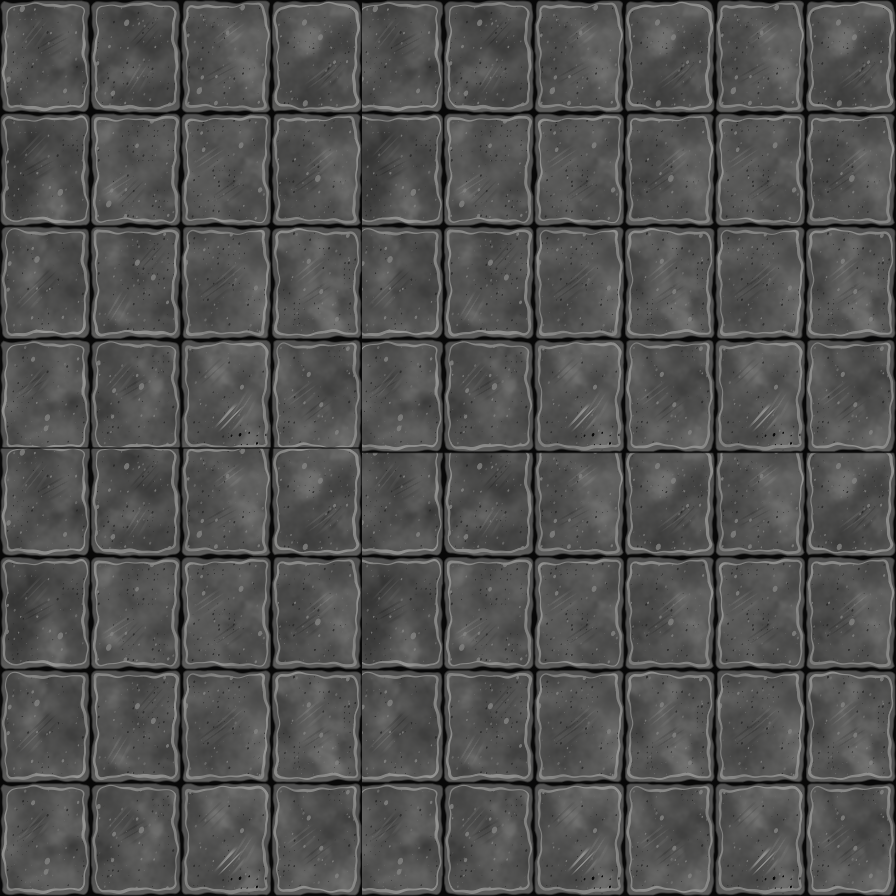
A Shadertoy shader for this texture:

```glsl
// Worn grey stone tiles with pale chiselled rims and black joints.

const vec2  COUNT      = vec2(10.0, 8.0);       // tiles across and down
const vec2  PITCH      = vec2(0.101, 0.12625);  // tile size on the canvas
const vec2  SEAM       = vec2(0.404, 0.505);    // where the tile sheet restarts
const float SEAM_LEFT  = 0.5;                   // seam height left of SEAM.x
const float SEAM_WIDTH = 0.0008;
const vec2  TILE       = vec2(1.0, 1.25);       // tile size in tile widths
const float JOINT      = 0.009;                 // mean half width of the joints
const float RIM_INSET  = 0.052;
const float RIM_WIDTH  = 0.021;
const float WOBBLE     = 0.014;
const vec2  CHIPPED    = vec2(2.0, 3.0);        // the variant with broken chips
const float JOINT_TONE = 0.03;
const float SHADE_TONE = 0.17;
const float BEVEL_TONE = 0.315;
const float FACE_TONE  = 0.313;
const float RIM_TONE   = 0.525;
const vec3  TINT       = vec3(1.0, 1.0, 0.99);

vec2 hash2(vec2 p) {
    vec3 h = fract(p.xyx * vec3(0.1031, 0.1030, 0.0973));
    h += dot(h, h.yzx + 33.33);
    return fract((h.xx + h.yz) * h.zy);
}

float noise(vec2 p) {
    vec2 i = floor(p), f = fract(p), e = vec2(0.0, 1.0);
    f = f * f * (3.0 - 2.0 * f);
    return 2.0 * mix(mix(hash2(i).x, hash2(i + e.yx).x, f.x),
                     mix(hash2(i + e).x, hash2(i + 1.0).x, f.x), f.y) - 1.0;
}

// Soft stains from rotated octaves.
float clouds(vec2 p) {
    float sum = 0.0, amp = 0.6;
    for (int i = 0; i < 4; i++) {
        sum += amp * noise(p);
        p = mat2(0.8, -0.6, 0.6, 0.8) * p * 2.0 + 17.0;
        amp *= 0.5;
    }
    return sum;
}

// Antialiased coverage of a signed distance, positive inside.
float cover(float d, float px) { return clamp(0.5 + d / px, 0.0, 1.0); }

// Hand-cut waviness that runs along the edges.
vec2 wobble(vec2 q, float s) {
    return sin(q.yx * 6.5 + q * 3.0 + s * vec2(1.0, 1.9))
         + 0.6 * sin(q.yx * 14.0 - q * 4.0 + s * 1.7)
         + 0.35 * sin(q.yx * 31.0 + s * 2.3);
}

// Distance inward from a rounded rectangle inset in the tile.
float inside(vec2 q, float inset, float radius) {
    vec2 d = abs(q - 0.5 * TILE) - 0.5 * TILE + inset + radius;
    return radius - length(max(d, 0.0)) - min(max(d.x, d.y), 0.0);
}

// Cellular scatter of tilted oval specks.
float flecks(vec2 q, float scale, float density, float seed, float px) {
    vec2 g = q * scale, id = floor(g) + floor(seed * 50.0);
    vec2 place = hash2(id), kind = hash2(id + 57.3);
    vec2 d = mat2(0.9, -0.4, 0.4, 0.9) * (fract(g) - mix(vec2(0.3), vec2(0.7), place));
    float radius = mix(0.07, 0.27, kind.y * kind.y);
    return step(kind.x, density) * cover(radius - length(d * vec2(1.4, 1.0)), px * scale);
}

// Patch of parallel scratches rising to the right.
float scratches(vec2 q, vec2 centre, float angle, float freq) {
    vec2 along = vec2(cos(angle), -sin(angle)), d = q - centre;
    float u = dot(d, along), v = dot(d, vec2(-along.y, along.x));
    float lines = smoothstep(0.4, 0.95, sin(v * freq + sin(u * 6.0) + sin(v * 37.0)));
    return lines * (1.0 - smoothstep(0.4, 1.0, length(vec2(u / 0.22, v / 0.15))));
}

void mainImage(out vec4 fragColor, in vec2 fragCoord) {
    vec2 uv = fragCoord / iResolution.xy;
    uv.y = 1.0 - uv.y;
    float px = 1.0 / (min(iResolution.x, iResolution.y) * PITCH.x);

    // Grid: each part is anchored to its own canvas edge, cropping tiles at the seam.
    vec2 seam = vec2(SEAM.x, uv.x < SEAM.x ? SEAM_LEFT : SEAM.y);
    vec2 grid = mix(uv / PITCH, COUNT - (1.0 - uv) / PITCH, step(seam, uv));
    vec2 cell = floor(grid), q = fract(grid) * TILE;
    vec2 variant = vec2(cell.x < 8.0 ? mod(cell.x, 4.0) : cell.x - 6.0, mod(cell.y, 4.0));
    vec2 rnd = hash2(variant + 7.0), rnd2 = hash2(variant + 31.0);
    float s = rnd.x * 40.0, chipped = float(variant == CHIPPED);

    // Stained face with pale smudges.
    float stain = clouds(q * 3.2 + s);
    float tone = FACE_TONE + 0.105 * stain + 0.03 * (rnd2.x - 0.5)
               + 0.01 * sin(1.57 * (variant.x - 1.0));
    tone += 0.075 * smoothstep(0.1, 0.65, clouds(q * 2.6 + s * 1.3 + 90.0));

    // Scratches and specks.
    tone += 0.05 * scratches(q, mix(vec2(0.3), vec2(0.7, 0.9), rnd), 0.5 + 0.5 * rnd2.y, 85.0);
    tone -= 0.04 * scratches(q, mix(vec2(0.7, 0.9), vec2(0.3), rnd2), 0.4 + 0.4 * rnd.y, 85.0);
    tone += 0.22 * chipped * scratches(q, vec2(0.54, 0.87), 0.75, 75.0);
    float clump = smoothstep(0.0, 0.5, clouds(q * 3.0 + s * 2.1 + 40.0));
    tone = mix(tone, 0.14, 0.75 * flecks(q, 18.0, 0.04 + 0.4 * clump, rnd.x, px));
    tone = mix(tone, 0.46, 0.65 * flecks(q, 16.0, 0.13, rnd.y, px));
    tone = mix(tone, 0.51, 0.80 * flecks(q, 6.5, 0.22, rnd2.x, px));

    // Bevel and pale rim, heavier at the right and bottom.
    float edge = inside(q + WOBBLE * wobble(q, s), JOINT, 0.06);
    edge = min(edge, inside(q, 0.004, 0.07));
    float rim = inside(q + 1.2 * WOBBLE * wobble(q, s + 0.5), RIM_INSET, 0.08);
    vec2 heavy = smoothstep(0.85 * TILE, TILE, q);
    float width = RIM_WIDTH + 0.009 * sin(dot(q, vec2(9.0, 7.0)) + s)
                + 0.022 * max(heavy.x * rnd.y, heavy.y * rnd2.y);
    float bevel = mix(SHADE_TONE, BEVEL_TONE + 0.05 * heavy.y, smoothstep(0.0, 0.02, edge));
    tone = mix(bevel, tone, cover(rim, px));
    float rimMask = cover(rim, px) * cover(width - rim, px);
    tone = mix(tone, RIM_TONE + 0.08 * stain, rimMask);

    // Black chips, joints and the sheet seam.
    float chipArea = 1.0 - smoothstep(0.7, 1.0, length((q - vec2(0.74, 1.08)) / vec2(0.24, 0.16)));
    tone = mix(tone, JOINT_TONE, chipped * chipArea * flecks(q, 10.0, 0.9, 0.3, px));
    tone = mix(JOINT_TONE, tone, cover(edge, px));
    float seamLine = cover(SEAM_WIDTH - abs(uv.y - seam.y), px * PITCH.x);
    tone = mix(tone, JOINT_TONE, 0.8 * seamLine);
    fragColor = vec4(tone * TINT, 1.0);
}
```
